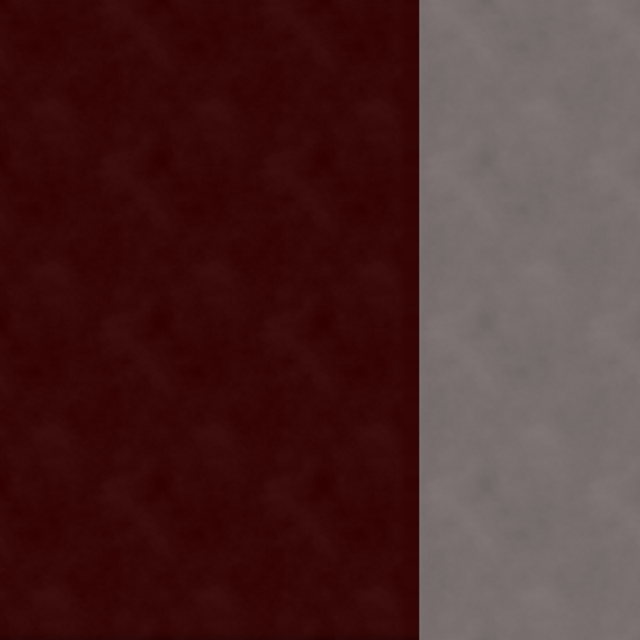
Reproduce this texture procedurally as a WebGL 2 fragment shader.

```glsl
#version 300 es
precision highp float;

uniform vec2 u_resolution;
out vec4 fragColor;

const float TILE = 0.254;
const float EDGE = 0.655;
const vec3 RED_DEEP = vec3(0.192, 0.0, 0.0);
const vec3 RED_WORN = vec3(0.238, 0.062, 0.062);
const vec3 GREY_DEEP = vec3(0.440, 0.408, 0.405);
const vec3 GREY_WORN = vec3(0.505, 0.460, 0.460);

float hash(vec2 p) {
    vec3 q = fract(vec3(p.xyx) * 0.1031);
    q += dot(q, q.yzx + 33.33);
    return fract((q.x + q.y) * q.z);
}

// Value noise that wraps after the given number of cells
float tiledNoise(vec2 p, float cells) {
    p *= cells;
    vec2 i = floor(p);
    vec2 f = p - i;
    f = f * f * (3.0 - 2.0 * f);
    vec2 a = mod(i, cells);
    vec2 b = mod(i + 1.0, cells);
    return mix(mix(hash(a), hash(vec2(b.x, a.y)), f.x),
               mix(hash(vec2(a.x, b.y)), hash(b), f.x), f.y);
}

float tiledFbm(vec2 p, float cells) {
    float sum = 0.0;
    float amplitude = 0.5;
    for (int i = 0; i < 5; i++) {
        sum += amplitude * tiledNoise(p, cells);
        cells *= 2.0;
        amplitude *= 0.58;
    }
    return sum / 1.11;
}

// Soft rotated spot repeated in every tile
float spot(vec2 p, vec2 center, vec2 radius, float angle) {
    vec2 d = p - center;
    d -= round(d);
    float c = cos(angle);
    float s = sin(angle);
    d = vec2(c * d.x + s * d.y, c * d.y - s * d.x) / radius;
    return exp(-dot(d, d));
}

// Cloudy wear: pale stains and dark hollows broken up by noise
float wear(vec2 p) {
    vec2 warp = vec2(tiledFbm(p, 6.0), tiledFbm(p + 0.37, 6.0)) - 0.5;
    vec2 q = p + 0.16 * warp;
    float w = 0.40;
    w += 0.36 * spot(q, vec2(0.74, 0.00), vec2(0.10, 0.12), 0.0);
    w += 0.28 * spot(q, vec2(0.96, 0.28), vec2(0.25, 0.09), 0.78);
    w += 0.32 * spot(q, vec2(0.34, 0.66), vec2(0.13, 0.20), 0.0);
    w += 0.14 * spot(q, vec2(0.74, 0.82), vec2(0.14, 0.12), 0.3);
    w -= 0.34 * spot(q, vec2(0.28, 0.22), vec2(0.22, 0.13), 0.0);
    w -= 0.24 * spot(q, vec2(0.57, 0.60), vec2(0.11, 0.18), 0.0);
    w -= 0.25 * spot(q, vec2(0.95, 0.04), vec2(0.12, 0.09), 0.2);
    w += 0.75 * (tiledFbm(p, 9.0) - 0.5);
    w += 0.14 * (tiledNoise(p, 64.0) - 0.5);
    return w;
}

// Thin slanted scratches, strongest on pale stains
float scratches(vec2 p) {
    vec2 along = vec2(p.x + p.y, p.y - p.x);
    float line = tiledNoise(along * vec2(0.25, 1.0), 56.0);
    return smoothstep(0.80, 1.0, line) * tiledNoise(p, 11.0);
}

void main() {
    vec2 uv = gl_FragCoord.xy / u_resolution;
    vec2 p = vec2(uv.x, 1.0 - uv.y) / TILE;
    float pixel = 1.0 / u_resolution.x;

    float stain = wear(p) + 0.10 * scratches(p);

    // Smeared strip beside the seam
    float strip = smoothstep(0.620, 0.638, uv.x);
    float streak = 0.15 + 0.22 * tiledNoise(vec2(0.5, p.y), 22.0);
    float redStain = mix(stain, streak, strip);

    vec3 red = mix(RED_DEEP, RED_WORN, clamp(redStain, 0.0, 1.0));
    red *= mix(0.82, 1.0, smoothstep(0.0, 0.014, uv.y));
    red *= 1.0 - 0.10 * smoothstep(EDGE - 0.006, EDGE, uv.x);

    vec3 grey = mix(GREY_DEEP, GREY_WORN, clamp(stain, 0.0, 1.0));
    grey *= 1.0 + 0.05 * (1.0 - smoothstep(EDGE, EDGE + 0.006, uv.x));

    // Seam between the two panels
    float panel = smoothstep(EDGE - pixel, EDGE + pixel, uv.x);
    fragColor = vec4(mix(red, grey, panel), 1.0);
}
```
